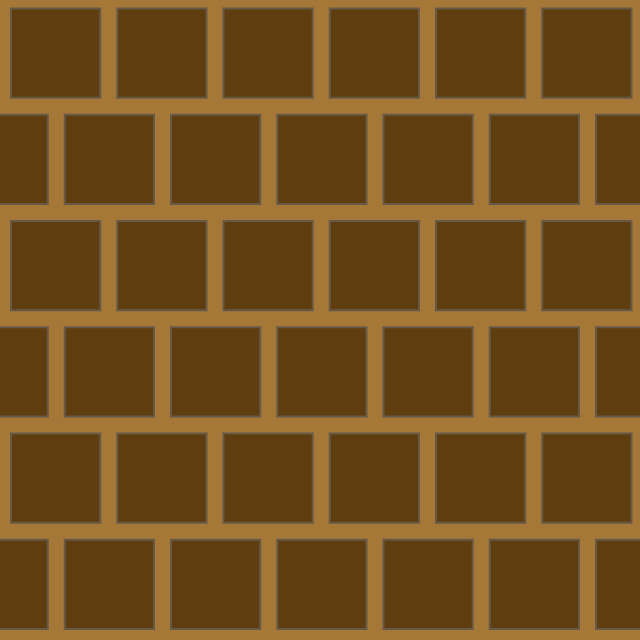
A WebGL 1 fragment shader for this pattern:

```glsl
precision highp float;

// Running-bond wall of square brown tiles with thin grey rims on tan mortar.
// Each row of cells is shifted by about half a cell; a box distance per cell
// gives the tile and its rim, both with edges smoothed over one pixel.

uniform vec2 u_resolution;

// Coverage of the region where dist < 0, box filtered over one pixel.
float coverage(float dist, float pixel) {
    return clamp(0.5 - dist / pixel, 0.0, 1.0);
}

// Signed distance to an axis-aligned square with sharp corners.
float squareDistance(vec2 p, float halfSize) {
    vec2 q = abs(p) - halfSize;
    return max(q.x, q.y);
}

void main() {
    // The canvas spans 512 units, with rows counted from the top.
    vec2 uv = gl_FragCoord.xy / u_resolution;
    vec2 pos = vec2(uv.x, 1.0 - uv.y) * 512.0;
    float pixel = 512.0 / min(u_resolution.x, u_resolution.y);

    // Staggered cells
    const float pitch = 85.0;
    float row = floor(pos.y / pitch);
    pos.x -= 2.0 + 43.0 * mod(row, 2.0);
    vec2 local = (fract(pos / pitch) - 0.5) * pitch;

    // Tile face inside its rim
    float dist = squareDistance(local, 36.5);
    float tile = coverage(dist, pixel);
    float face = coverage(dist + 1.6, pixel);

    vec3 mortarColor = vec3(0.65, 0.47, 0.22);
    vec3 rimColor = vec3(0.40, 0.35, 0.28);
    vec3 faceColor = vec3(0.376, 0.239, 0.053);

    vec3 color = mix(mortarColor, rimColor, tile);
    color = mix(color, faceColor, face);
    gl_FragColor = vec4(color, 1.0);
}
```
